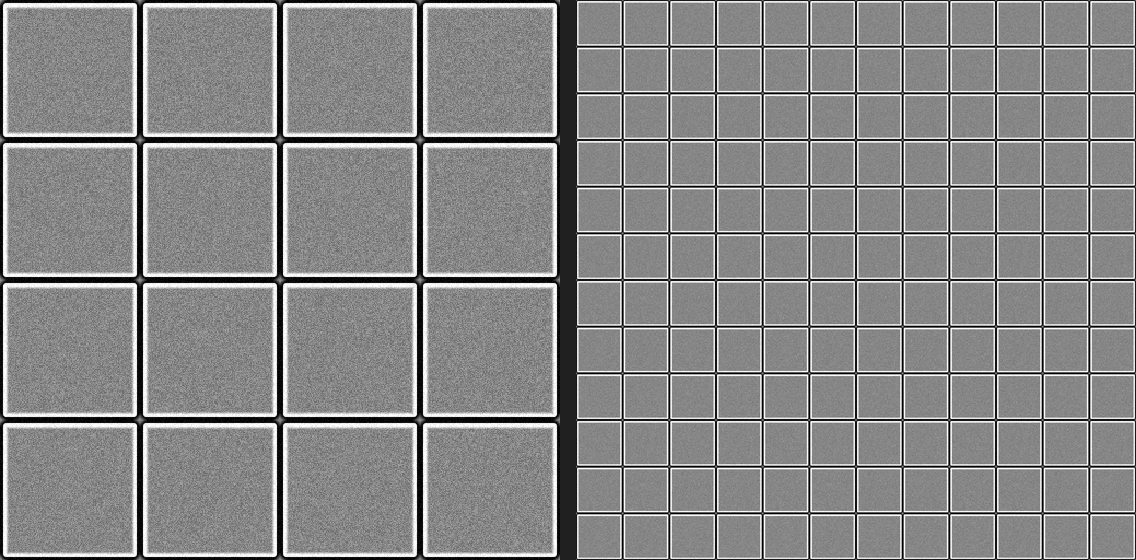
Left: one tile. Right: repeated 3 by 3.
Give the GLSL for this pattern, as a WebGL 1 fragment shader.

```glsl
precision highp float;

uniform vec2 u_resolution;

// Lengths are fractions of one tile cell
const float TILES = 4.0;
const float HALF_GAP = 0.0215;
const float CORNER_RADIUS = 0.022;
const float EDGE_SOFTNESS = 0.005;
const vec2 RIM_LEFT_BOTTOM = vec2(0.032, 0.028);
const vec2 RIM_RIGHT_TOP = vec2(0.030, 0.035);
const float RIM_FADE = 0.014;
const float STAR_REACH = 0.066;
const float STAR_POWER = 0.8;

const float FACE_TONE = 0.525;
const float RIM_TONE = 0.98;
const float GAP_TONE = 0.025;
const float STAR_TONE = 0.56;

const float GRAIN_CELLS = 512.0;
const float GRAIN_FACE = 0.125;
const float GRAIN_RIM = 0.07;
const float GRAIN_GAP = 0.05;

float hash(vec2 cell) {
    vec3 p = fract(cell.xyx * vec3(0.1031, 0.1030, 0.0973));
    p += dot(p, p.yzx + 33.33);
    return fract((p.x + p.y) * p.z);
}

// Signed grain with a triangular spread, wrapping at the canvas edges
float grain(vec2 uv) {
    vec2 cell = mod(floor(uv * GRAIN_CELLS), GRAIN_CELLS);
    return hash(cell) + hash(cell + 619.0) - 1.0;
}

float roundedBox(vec2 p, float halfSize, float radius) {
    vec2 q = abs(p) - halfSize + radius;
    return length(max(q, 0.0)) + min(max(q.x, q.y), 0.0) - radius;
}

// Glow with four concave sides, centred on each gap crossing
float crossingStar(vec2 p) {
    vec2 q = pow(max(0.5 - abs(p), 0.0001), vec2(STAR_POWER));
    float reach = pow(q.x + q.y, 1.0 / STAR_POWER);
    return 1.0 - smoothstep(0.0, STAR_REACH, reach);
}

void main() {
    vec2 uv = gl_FragCoord.xy / u_resolution;
    vec2 p = fract(uv * TILES) - 0.5;
    float pixel = TILES / min(u_resolution.x, u_resolution.y);

    // Tile silhouette
    float softness = max(EDGE_SOFTNESS, 0.6 * pixel);
    float edge = roundedBox(p, 0.5 - HALF_GAP, CORNER_RADIUS);
    float tile = 1.0 - smoothstep(-softness, softness, edge);

    // Flat face inside the bright rim
    vec2 inset = 0.5 - HALF_GAP - abs(p) - mix(RIM_LEFT_BOTTOM, RIM_RIGHT_TOP, step(0.0, p));
    float fade = max(RIM_FADE, 0.6 * pixel);
    float face = smoothstep(-fade, fade, min(inset.x, inset.y));

    // Tones and grain
    float gapTone = mix(GAP_TONE, STAR_TONE, crossingStar(p));
    float tone = mix(gapTone, mix(RIM_TONE, FACE_TONE, face), tile);
    float grainAmount = mix(GRAIN_GAP, mix(GRAIN_RIM, GRAIN_FACE, face), tile);
    tone += grain(uv) * grainAmount;

    gl_FragColor = vec4(vec3(clamp(tone, 0.0, 1.0)), 1.0);
}
```
